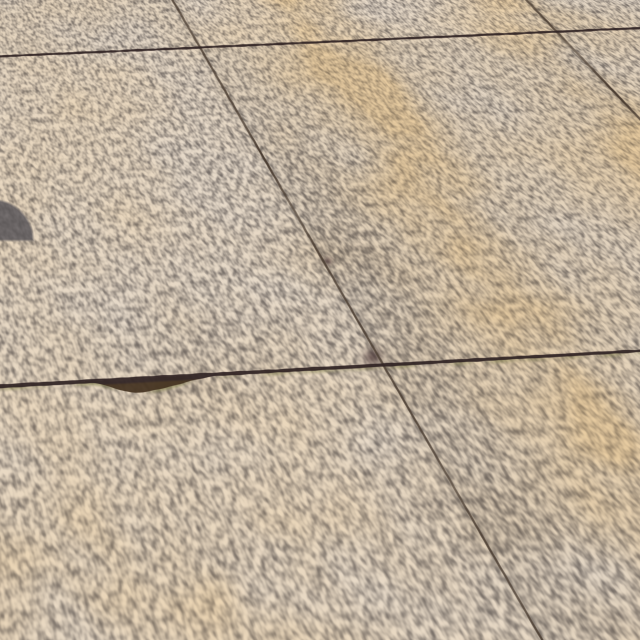
A Shadertoy shader for this texture:

```glsl
// Speckled granite paving slabs seen at a slant, with dark open joints.
// A projective map turns the canvas into slab units; gradient noise gives the
// grain, and soft blobs and bands add tan stains, dirt, moss and a chipped edge.

#define PALE_GRAIN  vec3(0.89, 0.84, 0.775)
#define DARK_GRAIN  vec3(0.45, 0.42, 0.40)
#define TAN_TINT    vec3(1.03, 0.96, 0.82)
#define CROSS_JOINT vec3(0.19, 0.14, 0.14)
#define LONG_JOINT  vec3(0.34, 0.28, 0.23)
#define CHIP_SOIL   vec3(0.27, 0.20, 0.13)
#define MOSS        vec3(0.50, 0.49, 0.30)
#define PATCH       vec3(0.41, 0.39, 0.39)
#define GRAIN_SCALE vec2(75.0, 46.0)
#define JOINT_HALF  0.0017
#define CHIP_DEPTH  0.019

float hash(vec2 cell) {
    return fract(sin(dot(cell, vec2(127.1, 311.7))) * 43758.5);
}

// Dot product of a random unit gradient with the offset from its corner
float corner(vec2 cell, vec2 offset) {
    float angle = 6.2832 * hash(cell);
    return dot(vec2(cos(angle), sin(angle)), offset);
}

float gradientNoise(vec2 p) {
    vec2 i = floor(p), f = p - i;
    vec2 w = f * f * f * (f * (f * 6.0 - 15.0) + 10.0);
    vec2 e = vec2(1.0, 0.0);
    return mix(mix(corner(i, f), corner(i + e, f - e), w.x),
               mix(corner(i + e.yx, f - e.yx), corner(i + 1.0, f - 1.0), w.x), w.y);
}

float cloud(vec2 p) {
    float sum = 0.0, gain = 1.0;
    for (int k = 0; k < 3; k++) {
        sum += gain * gradientNoise(p);
        p = p * 2.1 + 7.3;
        gain *= 0.5;
    }
    return sum;
}

float blob(vec2 p, vec2 centre, vec2 radius) {
    vec2 d = (p - centre) / radius;
    return exp(-dot(d, d));
}

// Canvas to slab units: x runs across the slabs, y runs toward the viewer
vec2 slabCoord(vec2 p) {
    mat3 slabToCanvas = mat3(0.5678, 0.0362, 0.0121,
                             0.1409, -0.6006, -0.2431,
                             0.3125, 0.9258, 1.0);
    vec3 q = inverse(slabToCanvas) * vec3(p, 1.0);
    return q.xy / q.z;
}

void mainImage(out vec4 fragColor, in vec2 fragCoord) {
    vec2 p = fragCoord / iResolution.xy;
    float aa = 0.8 / iResolution.y;
    vec2 slab = slabCoord(p);

    // Signed canvas distance to the nearest joint of each direction
    vec2 dx = dFdx(slab), dy = dFdy(slab);
    vec2 rate = vec2(length(vec2(dx.x, dy.x)), length(vec2(dx.y, dy.y))) * iResolution.y;
    vec2 nearest = floor(slab + 0.5);
    vec2 dist = (slab - nearest) / rate;
    float nearRow = step(0.5, nearest.y);

    // Broad weathering
    float drift = cloud(slab * 3.2 + 4.0);
    float rightSide = step(0.0, slab.x);
    float dirt = blob(slab, vec2(0.07, 0.75), vec2(0.11, 0.45))
               + 0.8 * blob(slab, vec2(0.02, 1.38), vec2(0.16, 0.22))
               + 0.7 * blob(p, vec2(0.33, 0.44), vec2(0.12, 0.08));
    dirt *= 0.7 + 0.9 * drift;
    float stain = rightSide * exp(-pow((slab.x - 0.36) / 0.13, 2.0))
                + 0.7 * rightSide * exp(-pow((slab.x - 0.96) / 0.14, 2.0))
                + 0.7 * blob(p, vec2(0.25, 0.10), vec2(0.35, 0.13));
    stain = clamp(stain * (0.7 + 0.7 * drift) + 0.18 + 0.35 * drift, 0.0, 1.0);

    // Granite grain: two sizes of fleck, thickened by dirt
    float grain = 0.75 * gradientNoise(slab * GRAIN_SCALE)
                + 0.50 * gradientNoise(slab * GRAIN_SCALE * 1.9 + 31.0);
    grain = grain * (1.0 - 0.3 * stain) + 0.20 * dirt - 0.06 * drift;
    vec3 color = mix(PALE_GRAIN, DARK_GRAIN, smoothstep(-0.45, 0.82, grain));
    color *= mix(vec3(1.0), TAN_TINT, stain);
    color *= 0.99 + 0.03 * hash(floor(slab));

    // Grey quarter-round patch at the left edge
    float patchEdge = max(length(p - vec2(-0.012, 0.624)) - 0.064, 0.624 - p.y);
    color = mix(color, PATCH * (1.0 - 0.2 * grain), 1.0 - smoothstep(-0.003, 0.003, patchEdge));

    // Moss below the near cross joint, and grime at the crossing
    float mossy = nearRow * smoothstep(-0.25, 0.3, gradientNoise(vec2(p.x * 17.0, 2.0)));
    float chip = nearRow * CHIP_DEPTH * smoothstep(0.14, 0.215, p.x)
               * (1.0 - smoothstep(0.215, 0.345, p.x));
    color = mix(color, MOSS, 0.65 * mossy * step(0.0, dist.y)
               * (1.0 - smoothstep(0.002, 0.011, dist.y - chip)));
    float grime = blob(p, vec2(0.582, 0.442), vec2(0.014, 0.013))
                + blob(p, vec2(0.512, 0.592), vec2(0.007, 0.006));
    color = mix(color, CROSS_JOINT * 1.6, min(grime, 1.0) * 0.7);

    // Joints running away from the viewer, partly filled with dust
    float ragged = 0.0006 * gradientNoise(slab * 38.0);
    float worn = 0.80 + 0.5 * gradientNoise(vec2(slab.y * 6.0, 5.0 + nearest.x));
    float longLine = 1.0 - smoothstep(-aa, aa, abs(dist.x + ragged) - JOINT_HALF);
    color = mix(color, LONG_JOINT, longLine * clamp(worn, 0.0, 1.0));
    color *= 1.0 - 0.13 * exp(-abs(dist.x) / 0.004);

    // Cross joints, wider up close and broken open at the chip
    float halfWidth = JOINT_HALF + nearRow * 0.0014 * (1.0 - 0.6 * p.x);
    float gap = max(-dist.y, dist.y - chip) - halfWidth + 2.0 * ragged;
    vec3 gapColor = mix(CROSS_JOINT, CHIP_SOIL, smoothstep(0.004, 0.009, dist.y));
    color = mix(color, gapColor, 0.93 * (1.0 - smoothstep(-aa, aa, gap)));

    fragColor = vec4(clamp(color, 0.0, 1.0), 1.0);
}
```
